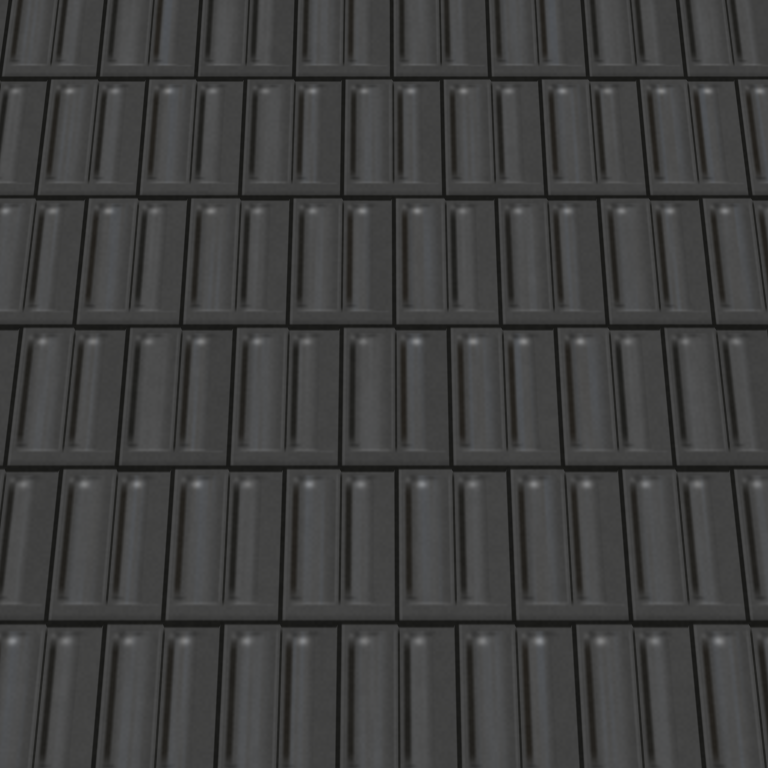
Write a Shadertoy shader that draws this texture.

```glsl
const vec3 CLAY = vec3(0.252, 0.252, 0.250);
const vec3 SHEEN = vec3(0.305, 0.306, 0.306);
const vec3 SHADE = vec3(0.185, 0.185, 0.183);
const vec3 GAP = vec3(0.105, 0.105, 0.098);

float hash(vec2 p) {
    p = fract(p * vec2(0.1031, 0.1137));
    p += dot(p, p.yx + 33.33);
    return fract((p.x + p.y) * p.x * 91.7);
}

float noise(vec2 p) {
    vec2 i = floor(p), f = fract(p);
    f = f * f * (3.0 - 2.0 * f);
    return mix(mix(hash(i), hash(i + vec2(1, 0)), f.x),
               mix(hash(i + vec2(0, 1)), hash(i + vec2(1, 1)), f.x), f.y);
}

// Soft interval from a to b
float band(float x, float a, float b, float soft) {
    return smoothstep(a - soft, a + soft, x) * (1.0 - smoothstep(b - soft, b + soft, x));
}

float glow(vec2 p, vec2 centre, vec2 size) {
    vec2 q = (p - centre) / size;
    return exp(-dot(q, q));
}

float boxDistance(vec2 p, vec2 lo, vec2 hi, float radius) {
    vec2 q = abs(p - 0.5 * (lo + hi)) - 0.5 * (hi - lo) + radius;
    return length(max(q, 0.0)) + min(max(q.x, q.y), 0.0) - radius;
}

float rowShift(float row) {
    return 0.08 + 0.5 * mod(row, 2.0) + 0.008 * row;
}

// One sunken channel, lit from the upper right
vec3 channel(vec3 col, vec2 p, float left, float right, float soft, float seed) {
    float flare = 0.035 * smoothstep(0.80, 0.90, p.y);
    float d = boxDistance(p, vec2(left - flare, 0.055), vec2(right + flare, 0.89), 0.07);
    float inside = 1.0 - smoothstep(-soft, soft, d);
    float t = (p.x - left) / (right - left);

    // Curved floor with lengthwise streaks
    float streak = noise(vec2(p.x * 28.0 + seed * 57.0, p.y * 1.5 + seed * 9.0));
    float lit = smoothstep(0.10, 0.34, t) * (1.0 - smoothstep(0.62, 0.98, t));
    lit *= 0.70 + 0.45 * streak;
    vec3 pan = mix(CLAY * 0.97, SHEEN, lit);
    pan += vec3(-0.007, 0.0, 0.010) * (streak - 0.3) * lit * seed * 2.0;
    col = mix(col, pan, inside);

    // Shaded left wall, brownish on some tiles
    float wall = band(p.x, left - 0.005, left + 0.045, 0.014 + 0.5 * soft);
    wall *= band(p.y, 0.13, 0.82, 0.06);
    col = mix(col, GAP + vec3(0.022, 0.010, 0.0) * seed, 0.9 * wall);

    // Hollow and glint at the head
    float crest = left + 0.13 + 0.03 * (seed - 0.5);
    col = mix(col, SHADE, 0.75 * glow(p, vec2(left + 0.06, 0.075), vec2(0.05, 0.025)));
    col = mix(col, SHADE, 0.60 * glow(p, vec2(crest + 0.08, 0.07), vec2(0.06, 0.018)));
    col += (0.13 + 0.10 * seed) * glow(p, vec2(crest, 0.115), vec2(0.045, 0.026));
    col += 0.07 * glow(p, vec2(left + 0.02, 0.085), vec2(0.028, 0.022));

    // Lip at the foot
    float lip = band(p.y, 0.875, 0.895, 0.012) * band(p.x, left + 0.02, right, 0.03);
    col += 0.045 * lip;
    col -= 0.045 * band(p.y, 0.84, 0.86, 0.012) * band(p.x, left, left + 0.09, 0.03);
    return col;
}

vec3 tile(vec2 p, float soft, float seed) {
    vec3 col = CLAY * (0.97 + 0.06 * seed);
    col = channel(col, p, 0.085, 0.46, soft, seed);
    col = channel(col, p, 0.555, 0.80, soft, fract(seed * 7.3 + 0.31));

    // Central rib and its groove
    float body = band(p.y, 0.05, 0.88, 0.03);
    col = mix(col, SHEEN, 0.55 * body * band(p.x, 0.462, 0.482, soft));
    col = mix(col, GAP, 0.85 * body * band(p.x, 0.497, 0.515, 0.7 * soft));

    // Folded lower edge
    col = mix(col, SHEEN, 0.4 * band(p.y, 0.885, 0.90, 0.01) * band(p.x, 0.80, 0.95, 0.02));
    col = mix(col, SHADE, 0.45 * smoothstep(0.94, 0.98, p.y));

    // Side joint with a pale left edge
    col = mix(col, SHEEN, 0.5 * band(p.x, 0.025, 0.045, soft));
    float joint = 1.0 - smoothstep(0.010, 0.014 + 1.3 * soft, min(p.x, 1.0 - p.x));
    return mix(col, GAP * 0.85, 0.95 * joint);
}

void mainImage(out vec4 fragColor, in vec2 fragCoord) {
    vec2 uv = fragCoord / iResolution.xy;

    // Roof plane in perspective: tiles widen toward the bottom
    float tileWidth = 0.1241 + 0.035 * (1.0 - uv.y);
    float depth = 1.0 + (7.834 - 1.0 / tileWidth) / 0.3187;
    float row = floor(depth);
    float across = (uv.x - 0.5) / tileWidth - rowShift(row);
    float seed = hash(vec2(floor(across) + 23.0, row + 11.0));
    vec2 p = vec2(fract(across), fract(depth));
    float soft = 0.006 + 0.5 / (iResolution.y * tileWidth);

    vec3 col = tile(p, soft, seed);

    // Overlap shadow, deeper above the right half of each tile
    float drop = mix(0.014, 0.032, band(p.x, 0.5, 0.98, soft));
    float seam = 1.0 - smoothstep(drop - soft, drop + soft, p.y);
    seam = max(seam, smoothstep(0.988 - soft, 0.988 + soft, p.y));
    col = mix(col, GAP * 0.85, 0.95 * seam);

    // Fine surface grain
    col += 0.014 * (noise(uv * 260.0) - 0.5) + 0.010 * (noise(uv * 60.0) - 0.5);
    fragColor = vec4(col, 1.0);
}
```
